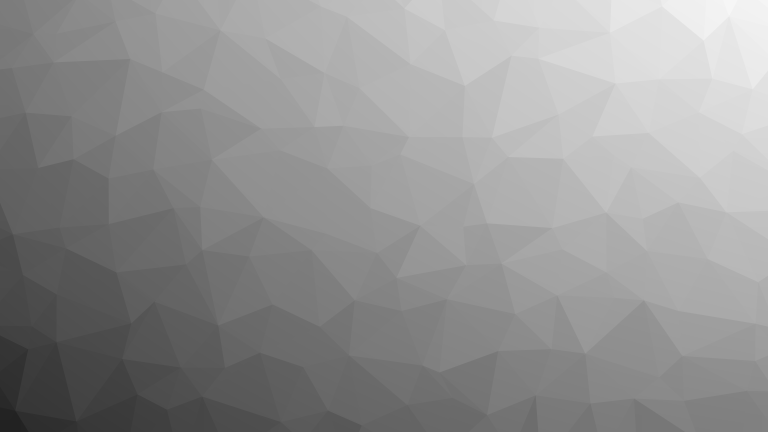
A WebGL 2 fragment shader for this background:

```glsl
#version 300 es
precision highp float;
// Low-poly grey backdrop: a jittered lattice is split into triangles, and each
// facet takes its tone from a smooth diagonal ramp sampled near its middle.
// Facets are blended by edge coverage, so the seams stay smooth at any size.

uniform vec2 u_resolution;
out vec4 fragColor;

const float ROWS = 9.0;

vec2 hash22(vec2 p) {
    vec3 q = fract(p.xyx * vec3(0.1031, 0.1030, 0.0973));
    q += dot(q, q.yzx + 33.33);
    return fract((q.xx + q.yz) * q.zy);
}

// Lattice corner pushed away from the centre of its cell
vec2 latticePoint(vec2 cell) {
    return cell + 0.5 + 0.76 * (hash22(cell + 37.0) - 0.5);
}

// Dark lower left to bright upper right, slightly lifted in the middle
float ramp(vec2 uv) {
    uv = clamp(uv, 0.0, 1.0);
    float base = mix(mix(0.13, 0.50, uv.x), mix(0.49, 0.97, uv.x), uv.y);
    vec2 arch = 4.0 * uv * (1.0 - uv);
    return base + 0.06 * arch.x * (1.0 - 0.5 * uv.y) + 0.03 * arch.y;
}

// Signed distance to the line a-b, positive on its left
float leftOf(vec2 p, vec2 a, vec2 b) {
    vec2 e = normalize(b - a);
    return e.x * (p.y - a.y) - e.y * (p.x - a.x);
}

// Returns coverage-weighted tone and coverage of one triangle
vec2 facet(vec2 p, vec2 a, vec2 b, vec2 c, vec2 extent) {
    float inside = min(leftOf(p, a, b), min(leftOf(p, b, c), leftOf(p, c, a)));
    float coverage = clamp(0.5 + inside * u_resolution.y / ROWS, 0.0, 1.0);
    vec2 middle = (a + b + c) / 3.0;
    float grain = 0.03 * (hash22(middle * 19.0 + 5.0).x - 0.5);
    float tone = ramp(mix(middle, p, 0.25) / extent) + grain;
    return vec2(tone, 1.0) * coverage;
}

void main() {
    vec2 p = gl_FragCoord.xy / u_resolution.y * ROWS;
    vec2 extent = vec2(u_resolution.x / u_resolution.y, 1.0) * ROWS;
    vec2 home = floor(p - 0.5);
    vec2 sum = vec2(0.0);

    // Visit the nearby quads and cut each along its shorter diagonal
    for (int j = -1; j <= 1; j++) {
        for (int i = -1; i <= 1; i++) {
            vec2 cell = home + vec2(i, j);
            vec2 a = latticePoint(cell);
            vec2 b = latticePoint(cell + vec2(1, 0));
            vec2 c = latticePoint(cell + vec2(1, 1));
            vec2 d = latticePoint(cell + vec2(0, 1));
            if (distance(a, c) < distance(b, d)) {
                sum += facet(p, a, b, c, extent) + facet(p, a, c, d, extent);
            } else {
                sum += facet(p, b, c, d, extent) + facet(p, b, d, a, extent);
            }
        }
    }

    float tone = sum.y > 0.001 ? sum.x / sum.y : ramp(p / extent);
    fragColor = vec4(vec3(tone), 1.0);
}
```
